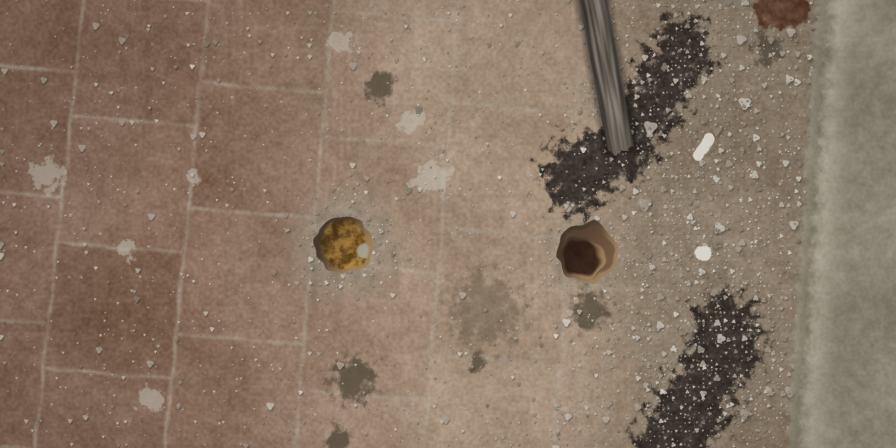
Reproduce this texture procedurally as a Shadertoy shader.

```glsl
float hash(vec2 p) {
    return fract(sin(dot(p, vec2(127.1, 311.7))) * 43758.5);
}

float corner(vec2 cell, vec2 offset) {
    float a = 6.2832 * hash(cell);
    return dot(vec2(cos(a), sin(a)), offset);
}

float noise(vec2 p) {
    vec2 i = floor(p), f = fract(p), e = vec2(1, 0), u = f * f * (3.0 - 2.0 * f);
    return mix(mix(corner(i, f), corner(i + e, f - e), u.x),
        mix(corner(i + e.yx, f - e.yx), corner(i + 1.0, f - 1.0), u.x), u.y);
}

float fbm(vec2 p) {
    float sum = 0.0, amp = 0.6;
    for (int i = 0; i < 4; i++) {
        sum += amp * noise(p);
        p = mat2(1.6, 1.2, -1.2, 1.6) * p + 7.3;
        amp *= 0.55;
    }
    return sum;
}

float fill(float d, float soft) {
    return 1.0 - smoothstep(-soft, soft, d);
}

float capsule(vec2 p, vec2 a, vec2 b) {
    vec2 d = b - a;
    return length(p - a - d * clamp(dot(p - a, d) / dot(d, d), 0.0, 1.0));
}

// Irregular chips: coverage, shade, shadow
vec3 chips(vec2 p, float scale, float density, float px) {
    vec2 q = p * scale, cell = floor(q);
    float h = hash(cell + scale), size = hash(cell + 17.0);
    vec2 v = fract(q) - 0.3 - 0.4 * vec2(hash(cell + 3.1), hash(cell + 8.7));
    float r = mix(0.1, 0.28, size * size) * (1.0 + 0.2 * sin(3.0 * atan(v.y, v.x) + 9.0 * h));
    float on = step(h, density);
    return vec3(on * fill(length(v) - r, px * scale), hash(cell + 29.0),
        on * fill(length(v + vec2(-0.07, 0.09)) - r, 0.12));
}

// Leaning columns of clay tiles with worn joints
vec3 tiles(vec2 p, float px) {
    float wobble = 0.006 * noise(p * 13.0);
    float u = (p.x + wobble - mix(0.078, 0.1875, p.y)) / mix(0.29, 0.279, p.y);
    float k = floor(u), start = 0.172 + 0.023 * k + 0.1 * (1.0 - mod(abs(k), 2.0));
    float v = (1.0 - p.y - start - 0.023 * (fract(u) - 0.5) + wobble) / 0.281;
    vec2 edge = 0.5 - abs(fract(vec2(u, v)) - 0.5);
    vec3 clay = mix(vec3(0.5, 0.395, 0.33), vec3(0.61, 0.53, 0.455), smoothstep(0.35, 1.05, p.x));
    clay += 0.04 * (hash(vec2(k, floor(v)) + 4.0) - 0.5);
    float joint = fill(min(edge.x, edge.y) * 0.285 - 0.004, 0.003 + px);
    return mix(clay, vec3(0.63, 0.585, 0.525), joint * clamp(0.55 + 0.6 * noise(p * 17.0), 0.15, 0.8));
}

vec3 pit(vec3 col, vec2 p, vec2 c, float r, vec3 inside, float px) {
    vec2 v = p - c;
    float d = length(v) - r + 0.012 * noise(p * 35.0);
    float light = smoothstep(-0.7, 0.8, dot(v, vec2(0.8, -0.6)) / r);
    col = mix(col, mix(vec3(0.26, 0.21, 0.16), vec3(0.58, 0.47, 0.34), light), fill(d, px));
    return mix(col, inside * (0.75 + 0.25 * light), fill(d + 0.16 * r, 0.003 + px));
}

void mainImage(out vec4 fragColor, in vec2 fragCoord) {
    float px = 1.0 / iResolution.y;
    vec2 p = fragCoord * px, holeA = vec2(0.768, 0.453), holeB = vec2(1.305, 0.43);
    float coarse = fbm(p * 5.0), fine = fbm(p * 38.0), grit = noise(p * 120.0);

    // Floor, rubble and dusty rings
    float rubble = smoothstep(1.24, 1.5, p.x + 0.2 * coarse);
    vec3 col = mix(tiles(p, px), vec3(0.5, 0.445, 0.38), rubble * 0.85);
    col += 0.1 * coarse + 0.085 * fine + 0.055 * grit;
    float ring = min(1.0, fill(length(p - holeA) - 0.11 + 0.06 * fine, 0.05)
        + 0.7 * fill(length(p - holeB) - 0.09 + 0.05 * fine, 0.04));
    col = mix(col, vec3(0.57, 0.53, 0.47) + 0.15 * fine, ring * 0.65);

    // Stains and plaster splashes: centre, radius
    vec3 stains[7] = vec3[7](vec3(0.846, 0.805, 0.03), vec3(0.789, 0.154, 0.045),
        vec3(1.315, 0.31, 0.038), vec3(1.08, 0.31, 0.075), vec3(1.065, 0.19, 0.017),
        vec3(0.755, 0.018, 0.026), vec3(1.714, 0.888, 0.03));
    vec3 splashes[7] = vec3[7](vec3(0.76, 0.904, 0.028), vec3(0.964, 0.604, 0.036),
        vec3(0.919, 0.727, 0.026), vec3(0.333, 0.107, 0.026), vec3(0.43, 0.604, 0.015),
        vec3(0.281, 0.44, 0.02), vec3(0.104, 0.61, 0.034));
    for (int i = 0; i < 7; i++) {
        vec3 s = stains[i], w = splashes[i];
        float dark = fill(length(p - s.xy) / s.z - 1.0 + 1.6 * fine, 0.4);
        float pale = fill(length(p - w.xy) / w.z - 1.0 + 1.8 * fine, 0.25);
        col = mix(col, vec3(0.31, 0.275, 0.225), dark * (s.z > 0.06 ? 0.3 : 0.75));
        col = mix(col, vec3(0.72, 0.69, 0.64), pale * 0.65);
    }

    // Black soil
    vec2 bend = vec2(1.39, 0.67);
    float soil = min(capsule(p, vec2(1.54, 0.9), bend) - 0.055, capsule(p, bend, vec2(1.28, 0.6)) - 0.068);
    soil = min(soil, capsule(p, vec2(1.62, 0.26), vec2(1.5, 0.0)) - 0.075);
    soil = fill(soil + 0.09 * fine + 0.05 * coarse, 0.018);
    col = mix(col, vec3(0.215, 0.19, 0.17) + 0.12 * fine + 0.06 * grit, soil * 0.94);

    // Scattered chips, large to small
    for (int i = 0; i < 4; i++) {
        float density = (0.07 + 0.33 * rubble + 0.3 * ring) * (i == 0 ? 0.55 * rubble : 1.0);
        vec3 c = chips(p + 0.13 * float(i), 19.0 * pow(1.75, float(i)), density, px);
        vec3 stone = mix(vec3(0.5, 0.455, 0.395), vec3(0.83, 0.81, 0.77), c.y);
        col = mix(col * (1.0 - 0.3 * c.z), stone + 0.1 * fine, c.x * 0.85);
    }
    float lump = min(length(p - vec2(1.57, 0.435)) - 0.018, capsule(p, vec2(1.56, 0.655), vec2(1.582, 0.69)) - 0.012);
    col = mix(col, vec3(0.82, 0.8, 0.76), fill(lump + 0.008 * fine, px));

    // Ochre packing and empty dark pit
    vec3 ochre = mix(vec3(0.36, 0.25, 0.11), vec3(0.68, 0.52, 0.26), smoothstep(-0.3, 0.3, fine));
    ochre = mix(ochre, vec3(0.62, 0.59, 0.52), fill(length(p - vec2(0.813, 0.44)) - 0.017, 0.004));
    col = pit(col, p, holeA, 0.064, ochre, px);
    col = pit(col, p, holeB + 0.007, 0.068, vec3(0.43, 0.33, 0.25), px);
    col = pit(col, p, holeB - 0.007, 0.049, vec3(0.23, 0.15, 0.11) + 0.06 * fine, px);

    // Concrete strip and rusty lump
    float side = p.x - mix(1.757, 1.825, p.y) + 0.018 * fine;
    vec3 concrete = vec3(0.545, 0.52, 0.455) + 0.12 * coarse + 0.09 * fine + 0.035 * grit;
    concrete += 0.08 * fill(abs(side - 0.05) - 0.02, 0.03) - 0.07 * fill(abs(side - 0.02) - 0.008, 0.012);
    col = mix(col, concrete, fill(-side, 0.006 + px));
    float rust = length((p - vec2(1.745, 0.98)) * vec2(0.75, 1.0)) - 0.046 + 0.02 * fine;
    col = mix(col, vec3(0.37, 0.26, 0.2) + 0.2 * fine, fill(rust, 0.005));

    // Weathered plank
    vec2 axis = normalize(vec2(0.07, -0.37)), q = p - vec2(1.318, 1.03);
    float along = dot(q, axis), across = dot(q, vec2(-axis.y, axis.x));
    float plank = max(abs(across) - 0.03, along - 0.375 + 0.015 * noise(p * 60.0));
    vec3 wood = vec3(0.4, 0.375, 0.34) + 0.22 * noise(vec2(across * 150.0, along * 9.0));
    wood *= 1.0 - 0.4 * smoothstep(0.012, 0.03, abs(across));
    col = mix(col * (1.0 - 0.4 * fill(plank - 0.008, 0.012)), wood, fill(plank, px));

    // Lamp falloff
    vec2 away = (p - vec2(1.08, 0.42)) * vec2(0.75, 1.0);
    fragColor = vec4(clamp(col * (1.05 - 0.16 * dot(away, away)), 0.0, 1.0), 1.0);
}
```
